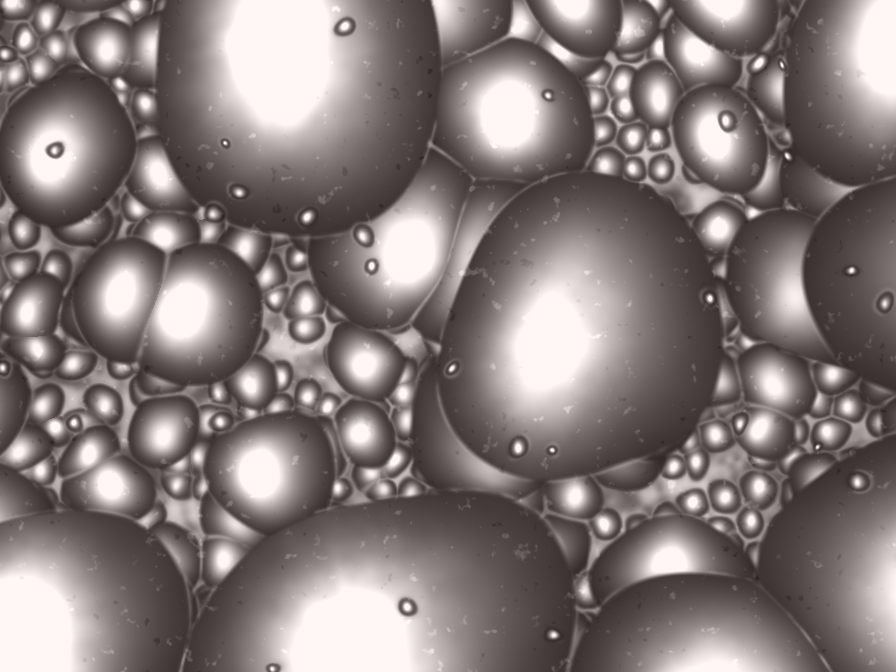
This texture is drawn by a WebGL 2 fragment shader. Its source:

```glsl
#version 300 es
precision highp float;
// Microscope view of foam: crowded glossy bubbles of very different sizes.
// Jittered grids of round cells are painted from fine to coarse; in each grid
// the nearest bubble surface wins, so touching bubbles meet in thin seams.
uniform vec2 u_resolution;
out vec4 fragColor;

// Four random values per integer cell and seed
vec4 hash4(vec2 cell, int seed) {
    uvec4 v = uvec4(ivec4(ivec2(cell), seed, 7)) * 1664525u + 1013904223u;
    for (int i = 0; i < 2; i++) {
        v.x += v.y * v.w;
        v.y += v.z * v.x;
        v.z += v.x * v.y;
        v.w += v.y * v.z;
        v ^= v >> 16u;
    }
    return vec4(v >> 8u) / 16777216.0;
}

float noise(vec2 p) {
    vec2 i = floor(p), f = fract(p);
    f = f * f * (3.0 - 2.0 * f);
    float low = mix(hash4(i, 91).x, hash4(i + vec2(1, 0), 91).x, f.x);
    float high = mix(hash4(i + vec2(0, 1), 91).x, hash4(i + vec2(1, 1), 91).x, f.x);
    return mix(low, high, f.y);
}

// Octaves are turned against each other to hide the lattice
float fbm(vec2 p) {
    mat2 turn = mat2(1.6, 1.2, -1.2, 1.6);
    vec2 p2 = turn * p + 7.3;
    return 0.55 * noise(p) + 0.3 * noise(p2) + 0.15 * noise(turn * p2 + 3.1);
}

// Paints one grid of bubbles over the tone; radii are in units of the grid size
float paintBubbles(float tone, vec2 p, float size, vec2 radii, float presence, int seed) {
    vec2 wobble = vec2(noise(p / size * 1.6 + 11.0), noise(p / size * 1.6 + 47.0)) - 0.5;
    vec2 q = p / size + 0.18 * wobble;
    vec2 home = floor(q);
    float nearest = 100.0, second = 100.0;
    float rim = 1.0, glare = 1.0, gloss = 1.0, radius = 1.0;

    for (int y = -1; y <= 1; y++)
    for (int x = -1; x <= 1; x++) {
        vec2 cell = home + vec2(x, y);
        vec4 a = hash4(cell, seed), b = hash4(cell, seed + 50);
        if (a.x > presence) continue;
        vec2 d = q - cell - mix(vec2(0.18), vec2(0.82), a.yz);
        float r = mix(radii.x, radii.y, a.w);
        float c = cos(b.x * 3.14), s = sin(b.x * 3.14);
        float stretch = mix(0.84, 1.0, b.y);
        float k = length(mat2(c, s, -s, c) * d * vec2(stretch, 1.0 / stretch)) / r;
        float surface = r * (k - 1.0);
        if (surface < nearest) {
            second = nearest;
            nearest = surface;
            rim = k;
            radius = r;
            vec2 offset = 0.3 * (b.zw - 0.5) - vec2(0.06, 0.02);
            glare = length((d / r - offset) * vec2(1.12, 0.86));
            gloss = mix(0.7, 1.1, b.w) * mix(0.72, 1.0, smoothstep(0.04, 0.2, size));
        } else {
            second = min(second, surface);
        }
    }

    // Shading from a blown-out core to a dark rim
    glare += 0.16 * (fbm(p * 16.0) - 0.5);
    float body = mix(0.53, 0.235, smoothstep(0.2, 1.0, rim));
    body += 0.86 * gloss * exp(-pow(max(glare, 0.0) / 0.44, 2.0));
    float gap = second - nearest;
    float inset = min(-nearest, 0.5 * gap) / radius;
    body -= 0.03 * exp(-max(inset, 0.0) / 0.08);

    // Bright, broken seam between touching bubbles
    float glint = smoothstep(0.3, 0.7, fbm(p * 26.0 + 5.0));
    float seam = exp(-pow(gap * size / 0.006, 2.0));
    body = mix(body, 0.68, seam * (0.12 + 0.55 * glint));

    // Contact shadow, thin light outline, then the bubble itself
    float outside = max(nearest, 0.0) * size;
    tone *= 1.0 - 0.25 * exp(-outside / (0.03 * size + 0.002));
    tone = mix(tone, 0.7, 0.35 * glint * exp(-pow((outside - 0.003) / 0.0035, 2.0)));
    float soft = max(0.0044, 0.8 / u_resolution.y);
    return mix(tone, body, smoothstep(soft, -soft, nearest * size));
}

void main() {
    vec2 p = gl_FragCoord.xy / u_resolution.y;

    // Wet, glittering film behind the foam
    float tone = 0.36 + 0.45 * smoothstep(0.25, 0.75, fbm(p * 20.0));

    // Foam, finest bubbles first; the small ones are packed wall to wall
    tone = paintBubbles(tone, p, 0.048, vec2(0.4, 0.65), 0.85, 1);
    tone = paintBubbles(tone, p + 3.1, 0.1, vec2(0.38, 0.64), 0.74, 2);
    tone = paintBubbles(tone, p + 5.7, 0.22, vec2(0.36, 0.6), 0.74, 3);
    tone = paintBubbles(tone, p + 8.2, 0.47, vec2(0.42, 0.58), 0.78, 4);

    // Stray droplets and faint blemishes on the skins
    tone = paintBubbles(tone, p + 2.4, 0.045, vec2(0.12, 0.32), 0.06, 5);
    float speck = fbm(p * 64.0);
    tone += 0.12 * smoothstep(0.72, 0.88, speck) - 0.06 * smoothstep(0.24, 0.12, speck);

    // Uneven light and a faint warm grey cast
    tone *= 1.0 + 0.24 * (noise(p * 2.3 + 1.7) - 0.5);
    tone += 0.04 * (fbm(p * 9.0) - 0.5);
    tone = clamp(tone, 0.12, 0.978);
    fragColor = vec4(tone + vec3(0.024, -0.012, -0.014), 1.0);
}
```
